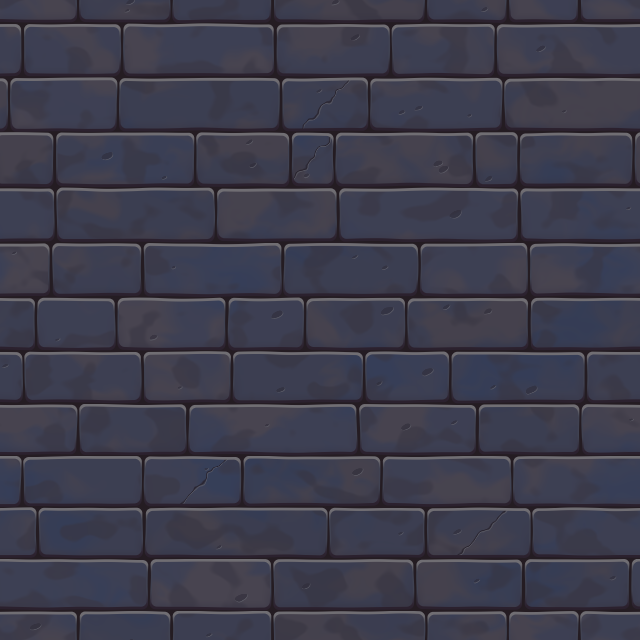
Write a Shadertoy shader that draws this texture.

```glsl
// Seamless wall of dusky slate bricks: twelve courses with bevels, blotches, chips and cracks.

float hash(vec2 p) {
    return fract(sin(dot(p, vec2(127.1, 311.7))) * 4375.85);
}

vec2 gradient(vec2 cell, vec2 freq) {
    float a = 6.2832 * hash(mod(cell, freq) + freq * 0.37);
    return vec2(cos(a), sin(a));
}

// Gradient noise that tiles over the unit square
float noise(vec2 uv, vec2 freq) {
    vec2 p = uv * freq, i = floor(p), f = p - i;
    vec2 u = f * f * f * (f * (f * 6.0 - 15.0) + 10.0), e = vec2(1, 0);
    float low = mix(dot(gradient(i, freq), f), dot(gradient(i + e, freq), f - e), u.x);
    float high = mix(dot(gradient(i + e.yx, freq), f - e.yx), dot(gradient(i + 1.0, freq), f - 1.0), u.x);
    return mix(low, high, u.y);
}

float roundedBox(vec2 p, vec2 halfSize, float r) {
    vec2 q = abs(p) - halfSize + r;
    return length(max(q, 0.0)) + min(max(q.x, q.y), 0.0) - r;
}

// Antialiased coverage of a signed distance
float cover(float d) {
    return clamp(0.5 - d * iResolution.y, 0.0, 1.0);
}

// Jittered position of a vertical joint; the first and last stay fixed so the course wraps
float joint(float i, float row, float count) {
    float jitter = mod(i, count) > 0.5 ? 0.68 * (hash(vec2(i, row + 3.0)) - 0.5) : 0.0;
    return (i + jitter) / count;
}

vec3 faceColor(vec2 uv, vec2 p, vec2 halfSize, float seed) {
    vec2 warp = 0.02 * vec2(noise(uv, vec2(19)), noise(uv + 0.4, vec2(23)));
    float broad = noise(uv + warp + seed, vec2(9, 14));
    float brush = noise(uv + 2.0 * warp + seed * 3.0, vec2(24, 37));
    float tint = broad + 0.3 * brush + 0.5 * (seed - 0.5) + 0.1 * cos(6.2832 * (uv.y - 0.85));
    vec3 col = mix(vec3(0.235, 0.245, 0.32), vec3(0.275, 0.26, 0.305), smoothstep(-0.05, 0.35, tint));

    // Blue stains, dusky strokes and darker borders
    float stain = noise(uv + warp, vec2(5, 6));
    col = mix(col, vec3(0.19, 0.235, 0.35), 0.6 * smoothstep(0.1, 0.45, stain + 0.3 * brush));
    float dusk = noise(uv - warp + seed * 5.0, vec2(16, 21));
    col = mix(col, vec3(0.22, 0.21, 0.26), 0.6 * smoothstep(0.12, 0.3, dusk + 0.2 * brush));
    float border = smoothstep(-0.018, 0.0, roundedBox(p, halfSize, 0.012));
    col = mix(col, vec3(0.21, 0.2, 0.26), 0.4 * border * smoothstep(0.6, -1.0, p.y / halfSize.y));
    return col * (0.98 + 0.05 * hash(vec2(seed, 8.0)));
}

// Chips and the occasional diagonal crack
vec3 addWear(vec3 col, vec2 uv, vec2 p, vec2 halfSize, vec2 id) {
    for (float i = 0.0; i < 3.0; i++) {
        vec2 key = id + 17.0 * (i + 1.0);
        if (hash(key) < 0.75) continue;
        vec2 center = (vec2(hash(key + 1.3), hash(key + 2.6)) - 0.5) * halfSize * 1.4;
        float size = mix(0.004, 0.010, pow(hash(key + 3.9), 3.0));
        vec2 q = p - center;
        q.y = (q.y - 0.3 * q.x) * 1.6;
        q += 0.003 * noise(uv, vec2(90));
        float chip = length(q) - size;
        float hollow = length(q - vec2(-0.001, 0.0025)) - size;
        col = mix(col, vec3(0.36, 0.36, 0.40), 0.7 * cover(max(chip, -hollow)));
        col = mix(col, vec3(0.18, 0.17, 0.22), 0.55 * cover(max(chip, hollow)));
    }
    if (hash(id + 71.0) > 0.93) {
        float lean = hash(id + 5.0) > 0.4 ? 1.0 : -0.8;
        float line = p.x - lean * p.y + 0.012 * noise(uv, vec2(40)) + 0.006 * noise(uv, vec2(95));
        line = 0.7 * line + 0.3 * halfSize.x * (hash(id + 9.0) - 0.5);
        col = mix(col, vec3(0.40, 0.40, 0.43), 0.7 * cover(abs(line - 0.0013) - 0.0007));
        col = mix(col, vec3(0.15, 0.13, 0.17), 0.9 * cover(abs(line) - 0.0008));
    }
    return col;
}

void mainImage(out vec4 fragColor, in vec2 fragCoord) {
    vec2 uv = fragCoord / iResolution.xy;

    // Courses counted downwards, slightly taller in the upper half
    float s = 0.9635 - uv.y;
    float course = 12.0 * (s - 0.0059 * (1.0 - cos(6.2832 * s)));
    float row = mod(floor(course), 12.0);
    float counts[12] = float[12](5., 5., 7., 4., 5., 6., 6., 5., 5., 5., 5., 6.);
    float starts[12] = float[12](.035, .014, -.01, .087, .223, .182, .223, .122, .035, .059, .233, .122);
    float count = counts[int(row)];
    float x = fract(uv.x - starts[int(row)]);

    // Joints on either side of this point
    float left = 0.0, right = 1.0, index = 0.0;
    for (float i = 1.0; i <= count; i++) {
        float j = joint(i, row, count);
        if (j > x) { right = j; break; }
        left = j;
        index = i;
    }
    vec2 id = vec2(index, row);
    float seed = hash(id + 0.5);

    // Slightly uneven brick outline, with the flat face inset inside it
    vec2 p = vec2(x - 0.5 * (left + right), (0.5 - fract(course)) / 12.0);
    p += 0.0022 * vec2(noise(uv + seed, vec2(15, 20)), noise(uv + seed * 2.0, vec2(13, 12)));
    vec2 halfSize = vec2(0.5 * (right - left), 1.0 / 24.0) - vec2(0.002, 0.0014);
    float brick = roundedBox(p, halfSize, 0.009);
    float face = roundedBox(p, halfSize - vec2(0.0022, 0.0043), 0.009);

    // Bevel: pale on top, slate at the sides, plum below
    float height = p.y / halfSize.y;
    vec3 rim = mix(vec3(0.17, 0.13, 0.18), vec3(0.25, 0.26, 0.32), smoothstep(-0.95, -0.2, height));
    rim = mix(rim, vec3(0.44, 0.43, 0.45), smoothstep(0.45, 0.9, height));

    vec3 stone = addWear(faceColor(uv, p, halfSize, seed), uv, p, halfSize, id);
    vec3 col = mix(vec3(0.14, 0.11, 0.135), rim, cover(brick));
    col = mix(col, stone, smoothstep(0.0008, -0.0012, face) * 0.0 + cover(face));
    fragColor = vec4(col, 1.0);
}
```
